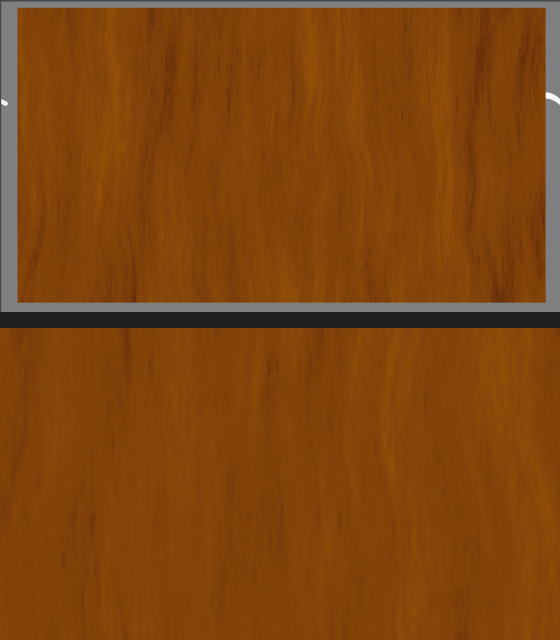
Top: the whole. Bottom: its middle third, enlarged.
A Shadertoy shader for this texture:

```glsl
// Reddish-brown wood veneer panel with wavy vertical grain, set on a grey backdrop

const vec3 WOOD_DARK  = vec3(0.405, 0.180, 0.035);
const vec3 WOOD_MID   = vec3(0.510, 0.260, 0.035);
const vec3 WOOD_LIGHT = vec3(0.565, 0.305, 0.035);
const vec3 BACKDROP   = vec3(0.500, 0.500, 0.508);
const vec3 EDGE_LINE  = vec3(0.270, 0.290, 0.280);
const vec3 CHALK      = vec3(0.970);

float hash(vec2 p) {
    vec3 q = fract(vec3(p.xyx) * 0.1031);
    q += dot(q, q.yzx + 33.33);
    return fract((q.x + q.y) * q.z);
}

float noise(vec2 p) {
    vec2 cell = floor(p);
    vec2 f = fract(p);
    f = f * f * (3.0 - 2.0 * f);
    float low = mix(hash(cell), hash(cell + vec2(1, 0)), f.x);
    float high = mix(hash(cell + vec2(0, 1)), hash(cell + vec2(1, 1)), f.x);
    return mix(low, high, f.y);
}

// Fractal noise centred on zero
float fbm(vec2 p, int octaves) {
    float sum = 0.0;
    float amplitude = 0.5;
    for (int i = 0; i < octaves; i++) {
        sum += amplitude * (noise(p) - 0.5);
        p = p * 2.03 + vec2(17.3, 9.1);
        amplitude *= 0.5;
    }
    return sum;
}

// Signed distances
float boxDistance(vec2 p, vec2 low, vec2 high) {
    vec2 d = max(low - p, p - high);
    return max(d.x, d.y);
}

float segmentDistance(vec2 p, vec2 a, vec2 b, float radius) {
    vec2 ab = b - a;
    float t = clamp(dot(p - a, ab) / dot(ab, ab), 0.0, 1.0);
    return length(p - a - ab * t) - radius;
}

float coverage(float d, float pixel) {
    return clamp(0.5 - d / pixel, 0.0, 1.0);
}

vec3 woodColor(vec2 p) {
    // Bend the grain sideways in slow waves
    float bend = 0.16 * fbm(vec2(p.x * 2.2, p.y * 3.2) + 4.0, 2);
    vec2 g = vec2(p.x + bend, p.y);

    // Broad patches, ribbons, then fine fibres and dark pores
    float patches = fbm(vec2(g.x * 5.0, g.y * 1.8) + 31.0, 3);
    float ribbons = fbm(vec2(g.x * 27.0, g.y * 2.6) + 57.0, 3);
    float threads = fbm(vec2(g.x * 95.0, g.y * 6.0) + 83.0, 2);
    float fibres = noise(vec2(p.x * 230.0, p.y * 32.0)) - 0.5;
    float speckle = noise(p * vec2(300.0, 130.0) + 11.0) - 0.5;
    float pores = smoothstep(0.80, 0.98, noise(vec2(p.x * 210.0, p.y * 24.0) + 71.0));

    float tone = 0.75 * patches + 0.75 * ribbons + 0.32 * threads;
    tone += 0.17 * fibres + 0.10 * speckle - 0.16 * pores;
    vec3 color = mix(WOOD_MID, WOOD_LIGHT, smoothstep(0.0, 0.38, tone));
    return mix(color, WOOD_DARK, smoothstep(0.0, 0.48, -tone));
}

void mainImage(out vec4 fragColor, in vec2 fragCoord) {
    float pixel = 1.0 / iResolution.y;
    vec2 p = fragCoord * pixel;
    float width = iResolution.x * pixel;

    // Backdrop with chalk strokes at both sides
    vec3 color = BACKDROP;
    float leftStroke = segmentDistance(p, vec2(0.0, 0.677), vec2(0.018, 0.668), 0.007);
    float across = p.x - (width - 0.046);
    float rightStroke = abs(p.y - 0.694 + 10.0 * across * across) - 0.010;
    rightStroke = max(rightStroke, -across - 0.01);
    color = mix(color, CHALK, coverage(min(leftStroke, rightStroke), pixel));

    // Dark lines along the top and left borders
    float border = min(p.x - 0.004, 0.995 - p.y);
    color = mix(color, EDGE_LINE, coverage(border, pixel));

    // Wood panel
    float panel = boxDistance(p, vec2(0.056, 0.030), vec2(width - 0.046, 0.975));
    color = mix(color, woodColor(p), coverage(panel, pixel));

    fragColor = vec4(color, 1.0);
}
```
